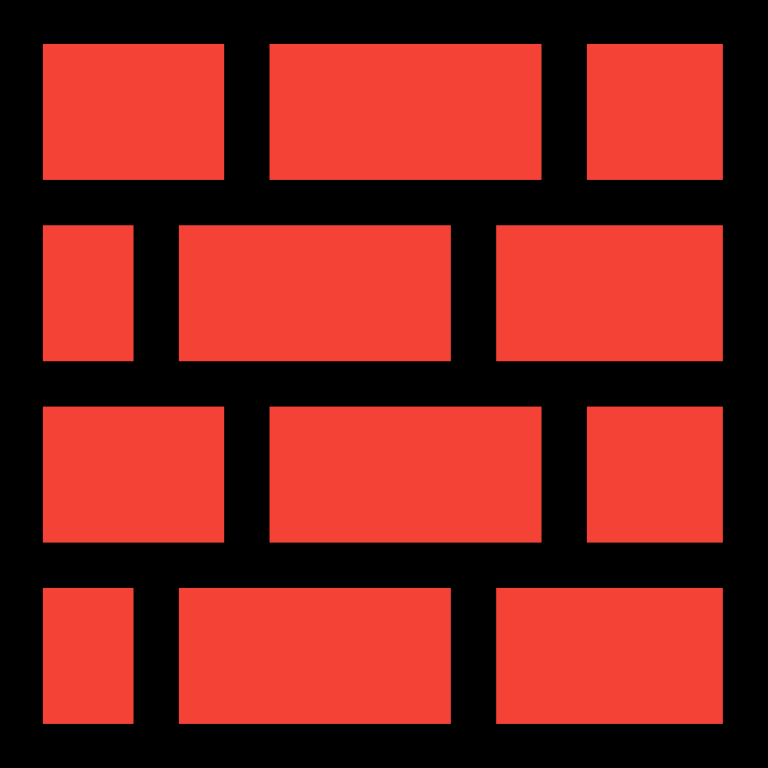
Write a WebGL 1 fragment shader that draws this pattern.

```glsl
precision highp float;
// Flat red running-bond brick wall with thick black mortar and a black border.

uniform vec2 u_resolution;

const float MORTAR = 0.0590278;              // joint width, the unit of the layout
const vec2 WALL_ORIGIN = vec2(0.0558, 0.0574);
const float WALL_SIZE = 15.0;                // the rest is in joint widths
const vec2 BRICK_SIZE = vec2(6.0, 3.0);
const vec2 PITCH = BRICK_SIZE + 1.0;
const float FIRST_START = 3.0;               // brick start in even courses
const float COURSE_SHIFT = 2.0;              // extra shift in odd courses

const vec3 BRICK_COLOR = vec3(0.957, 0.263, 0.212);
const vec3 MORTAR_COLOR = vec3(0.0);

// Smooth coverage of the interval from low to high.
float band(float x, float low, float high, float pixel) {
  float rise = clamp((x - low) / pixel + 0.5, 0.0, 1.0);
  float fall = clamp((high - x) / pixel + 0.5, 0.0, 1.0);
  return rise * fall;
}

// Repeats x with the wrap placed in the middle of the joint.
float repeatCentered(float x, float period) {
  return mod(x + 0.5, period) - 0.5;
}

// Coverage of the staggered bricks at p.
float brickCoverage(vec2 p, vec2 pixel) {
  float course = floor((p.y + 0.5) / PITCH.y);
  float start = FIRST_START + COURSE_SHIFT * mod(course, 2.0);
  float x = repeatCentered(p.x - start, PITCH.x);
  float y = repeatCentered(p.y, PITCH.y);
  return band(x, 0.0, BRICK_SIZE.x, pixel.x) * band(y, 0.0, BRICK_SIZE.y, pixel.y);
}

// Clips the wall; top and bottom cuts lie inside the joints.
float wallCoverage(vec2 p, vec2 pixel) {
  return band(p.x, 0.0, WALL_SIZE, pixel.x)
       * band(p.y, -0.5, WALL_SIZE + 0.5, pixel.y);
}

void main() {
  vec2 uv = gl_FragCoord.xy / u_resolution;
  vec2 p = (uv - WALL_ORIGIN) / MORTAR;
  vec2 pixel = 1.0 / (u_resolution * MORTAR);
  float coverage = brickCoverage(p, pixel) * wallCoverage(p, pixel);
  gl_FragColor = vec4(mix(MORTAR_COLOR, BRICK_COLOR, coverage), 1.0);
}
```
